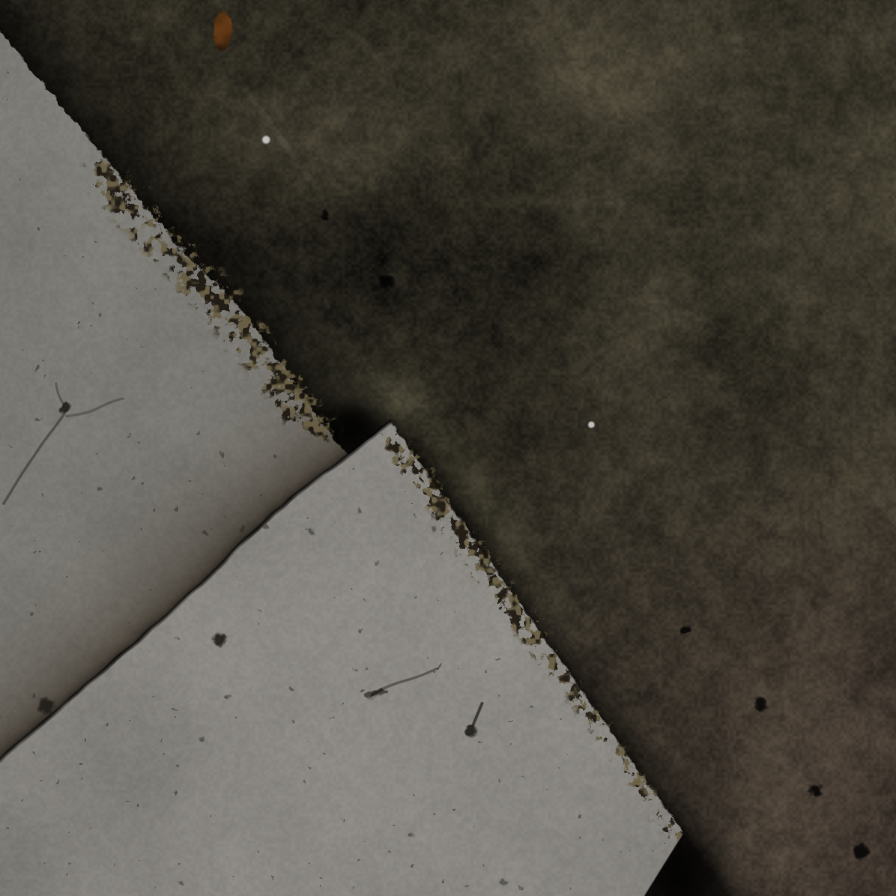
Give the GLSL for this texture, as a WebGL 1 fragment shader.

```glsl
precision highp float;
uniform vec2 u_resolution;

float hash(vec2 p) {
  vec3 q = fract(vec3(p.xyx) * 0.1031);
  q += dot(q, q.yzx + 33.33);
  return fract((q.x + q.y) * q.z);
}

float noise(vec2 p) {
  vec2 i = floor(p), f = fract(p);
  f = f * f * (3.0 - 2.0 * f);
  return mix(mix(hash(i), hash(i + vec2(1, 0)), f.x),
             mix(hash(i + vec2(0, 1)), hash(i + vec2(1, 1)), f.x), f.y);
}

float fbm(vec2 p) {
  float sum = 0.0, amp = 0.5;
  for (int i = 0; i < 5; i++) {
    sum += amp * noise(p);
    p = mat2(1.6, 1.2, -1.2, 1.6) * p + 7.3;
    amp *= 0.5;
  }
  return sum;
}

// Signed distance to the line a-b, positive on its left
float side(vec2 p, vec2 a, vec2 b) {
  vec2 d = normalize(b - a);
  return d.x * (p.y - a.y) - d.y * (p.x - a.x);
}

float stroke(vec2 p, vec2 a, vec2 b, float width) {
  vec2 d = b - a;
  float dist = length(p - a - d * clamp(dot(p - a, d) / dot(d, d), 0.0, 1.0));
  return 1.0 - smoothstep(width * 0.4, width + 0.001, dist);
}

float blob(vec2 p, vec2 c, vec2 r) {
  vec2 d = (p - c) / r;
  return exp(-dot(d, d));
}

float spot(vec2 p, vec2 c, float r) {
  return 1.0 - smoothstep(r * 0.5, r + 0.001, length(p - c));
}

// Random dots, one per cell, present with the given chance
float specks(vec2 p, float cells, float chance) {
  vec2 id = floor(p * cells), f = fract(p * cells);
  vec2 c = 0.25 + 0.5 * vec2(hash(id + 11.0), hash(id + 47.0));
  float r = 0.04 + 0.1 * hash(id + 83.0);
  return step(hash(id + 5.0), chance) * (1.0 - smoothstep(r * 0.4, r + 0.04, length(f - c)));
}

void main() {
  vec2 p = gl_FragCoord.xy / u_resolution;
  float aa = 0.7 / u_resolution.y + 0.0006;
  float grain = noise(p * 300.0) * 0.6 + noise(p * 140.0 + 9.0) * 0.4 - 0.5;
  float cloud = fbm(p * 7.0), rough = fbm(p * 45.0 + 3.0);
  vec2 w = p + 0.010 * (vec2(fbm(p * 120.0), fbm(p * 120.0 + 31.0)) - 0.48);

  // Slab edges
  float edgeA = side(w, vec2(0.0, 0.967), vec2(0.374, 0.508)) - 0.010 * blob(p, vec2(0.28, 0.65), vec2(0.1));
  float edgeB = side(mix(p, w, 0.6), vec2(0.436, 0.529), vec2(0.762, 0.071));
  float seam = side(p, vec2(0.0, 0.152), vec2(0.436, 0.529)) - 0.008 * blob(p, vec2(0.31, 0.43), vec2(0.1))
             + 0.002 * (noise(p * 60.0) - 0.5);
  float endB = -side(p, vec2(0.719, 0.0), vec2(0.762, 0.069));
  float slabA = max(edgeA, -seam);
  float slabB = max(max(seam, edgeB), endB);

  // Stained floor
  float light = 0.78 + 0.22 * smoothstep(0.3, 1.0, p.x) + 0.8 * (cloud - 0.48);
  light += 0.35 * blob(p, vec2(0.665, 0.91), vec2(0.05, 0.04)) + 0.25 * blob(p, vec2(0.65, 0.95), vec2(0.15, 0.09));
  light += 0.25 * blob(p, vec2(0.97, 0.78), vec2(0.2, 0.12)) + 0.2 * blob(p, vec2(0.9, 0.3), vec2(0.12, 0.2));
  light += 0.25 * blob(p, vec2(0.32, 0.85), vec2(0.1, 0.08)) + 0.2 * blob(p, vec2(0.62, 0.775), vec2(0.09, 0.008));
  light -= 0.12 * blob(p, vec2(0.55, 0.6), vec2(0.16, 0.2));
  vec3 floorTint = mix(vec3(0.207, 0.193, 0.15), vec3(0.225, 0.193, 0.165), smoothstep(0.7, 0.1, p.y) * p.x);
  vec3 col = floorTint * (light + 0.5 * (rough - 0.48) + 0.45 * grain);
  col += 0.06 * stroke(p, vec2(0.26, 0.92), vec2(0.36, 0.78), 0.004) * rough;
  col += vec3(0.17, 0.17, 0.13) * rough * blob(p, vec2(0.435, 0.553), vec2(0.035, 0.022));
  col += vec3(0.05, 0.055, 0.035) * blob(vec2(edgeB, p.y), vec2(0.03, 0.43), vec2(0.022, 0.09));

  // Shadows cast beside the slabs
  float reachA = smoothstep(0.46, 0.53, p.y) * smoothstep(0.46, 0.36, p.x);
  col *= 1.0 - reachA * 0.72 * exp(-max(edgeA, 0.0) / 0.038);
  col *= 1.0 - 0.7 * exp(-max(edgeB, 0.0) / 0.014) * smoothstep(0.56, 0.50, p.y);
  col *= 1.0 - 0.8 * blob(p, vec2(0.395, 0.528), vec2(0.032, 0.025));
  col *= 1.0 - 0.7 * blob(p, vec2(0.76, 0.025), vec2(0.035, 0.04));

  // Floor pebbles, chips and pits
  float pits = spot(w, vec2(0.432, 0.685), 0.009) + spot(w, vec2(0.362, 0.759), 0.006);
  pits += spot(w, vec2(0.849, 0.214), 0.009) + spot(w, vec2(0.911, 0.117), 0.009);
  pits += spot(w, vec2(0.961, 0.05), 0.010) + spot(w, vec2(0.766, 0.297), 0.006);
  col *= 1.0 - 0.8 * min(pits, 1.0);
  col = mix(col, vec3(0.75), spot(p, vec2(0.297, 0.844), 0.005) + spot(p, vec2(0.66, 0.526), 0.004));

  // Dry leaf
  vec2 leaf = (w - vec2(0.249, 0.965)) / vec2(0.014, 0.025);
  vec3 leafTint = mix(vec3(0.13, 0.07, 0.03), vec3(0.46, 0.27, 0.10), noise(p * 90.0));
  col = mix(col, leafTint, 1.0 - smoothstep(0.8, 1.0, length(leaf) + 0.15 * abs(leaf.x)));

  // Pale slab surfaces
  vec3 pale = vec3(0.53, 0.52, 0.50) * (1.0 + 0.16 * (cloud - 0.48) + 0.10 * grain);
  vec3 top = pale * vec3(0.92, 0.925, 0.92) * mix(0.96, 1.0, smoothstep(0.0, 0.12, p.x));
  top *= mix(vec3(1), vec3(0.56, 0.51, 0.45), exp(-max(seam, 0.0) / 0.055));
  top *= 1.0 - 0.55 * exp(-max(seam, 0.0) / 0.005);
  pale *= 1.0 - 0.06 * smoothstep(0.35, 0.0, p.x);
  col = mix(col, top, 1.0 - smoothstep(-aa, aa, slabA));
  col = mix(col, pale, 1.0 - smoothstep(-aa, aa, slabB));
  col *= 1.0 - 0.6 * (1.0 - smoothstep(0.001, 0.0035, abs(seam))) * step(p.x, 0.436) * (0.3 + rough);

  // Moss and crumbling along the outer edges
  float moss = fbm(p * 120.0 + 17.0);
  float bandA = exp(-abs(edgeA + 0.010) / 0.016) * smoothstep(0.84, 0.79, p.y) * smoothstep(0.49, 0.54, p.y) * step(0.0, seam);
  float bandB = exp(-abs(edgeB + 0.008) / 0.011) * smoothstep(0.54, 0.49, p.y) * mix(0.6, 1.0, smoothstep(0.2, 0.32, p.y)) * step(seam, 0.0) * step(endB, 0.0);
  float band = max(bandA, bandB);
  float growth = smoothstep(0.52, 0.66, moss + 0.34 * band - 0.10) * smoothstep(0.12, 0.35, band);
  vec3 mossTint = mix(vec3(0.09, 0.07, 0.04), vec3(0.40, 0.36, 0.25), smoothstep(0.3, 0.7, noise(p * 190.0 + 5.0)));
  col = mix(col, mossTint, 0.9 * growth);

  // Specks, twigs and debris lying on the slabs
  float onSlab = 1.0 - smoothstep(-aa, aa, min(slabA, slabB));
  float dirt = 0.5 * specks(w, 38.0, 0.06) + 0.4 * specks(w + 0.37, 75.0, 0.06);
  vec2 bent = p + 0.012 * (noise(p * 30.0) - 0.5);
  dirt += 0.5 * stroke(bent, vec2(0.0, 0.434), vec2(0.074, 0.542), 0.0015) + 0.35 * stroke(bent, vec2(0.074, 0.535), vec2(0.133, 0.551), 0.0013);
  dirt += 0.4 * stroke(bent, vec2(0.074, 0.544), vec2(0.068, 0.577), 0.0014) + spot(w, vec2(0.074, 0.544), 0.006);
  dirt += 0.5 * stroke(bent, vec2(0.414, 0.223), vec2(0.488, 0.254), 0.0014) + 0.7 * stroke(w, vec2(0.412, 0.223), vec2(0.428, 0.227), 0.004);
  dirt += 0.8 * stroke(p, vec2(0.526, 0.186), vec2(0.538, 0.215), 0.0016) + spot(w, vec2(0.526, 0.184), 0.008);
  dirt += spot(w, vec2(0.245, 0.285), 0.008) + spot(w, vec2(0.052, 0.212), 0.011);
  col = mix(col, vec3(0.12, 0.11, 0.09), 0.9 * min(dirt, 1.0) * onSlab);

  gl_FragColor = vec4(clamp(col, 0.0, 1.0), 1.0);
}
```
